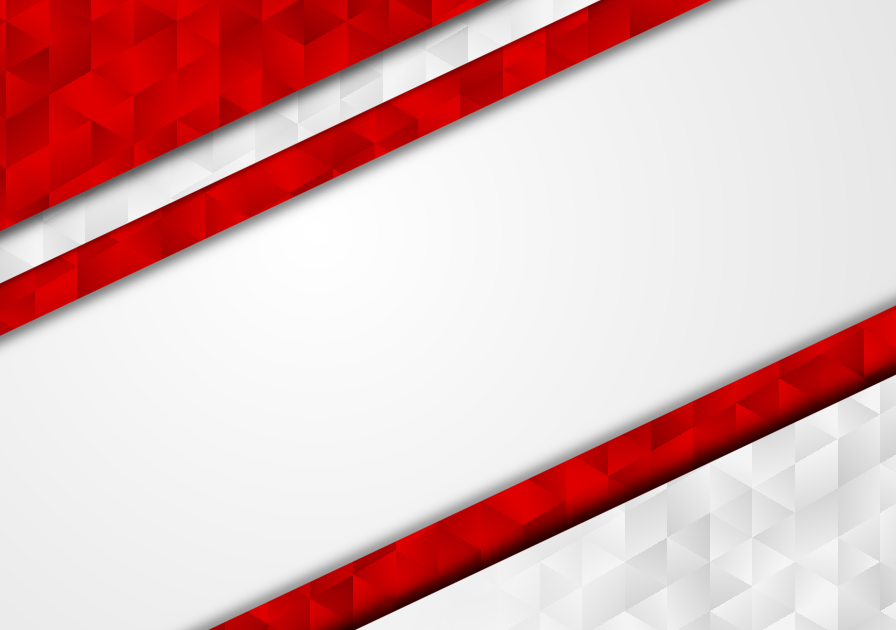
Write a WebGL 2 fragment shader that draws this background.

```glsl
#version 300 es
precision highp float;
// Diagonal red and white faceted bands with soft shadows around a pale glowing panel.
uniform vec2 u_resolution;
out vec4 outColor;

const float SLOPE = 0.472;       // rise of every band edge
const float FACET_SIDE = 0.078;  // triangle side, in canvas heights
const vec3 RED_DARK = vec3(0.54, 0.0, 0.005);
const vec3 RED_LIGHT = vec3(0.87, 0.0, 0.0);
const vec3 WHITE_DARK = vec3(0.76);
const vec3 WHITE_LIGHT = vec3(0.96);

float hash(vec2 p) {
    return fract(sin(dot(p, vec2(127.1, 311.7))) * 43758.5453);
}

// Signed distance above a slanted edge that meets the left side at the given height.
float aboveEdge(vec2 p, float height) {
    return (p.y - SLOPE * p.x - height) / sqrt(1.0 + SLOPE * SLOPE);
}

float cover(float d, float blur) {
    return smoothstep(-blur, blur, d);
}

// Light left at distance d from an edge that casts a shadow.
float shadow(float d, float width, float strength) {
    float t = max(d, 0.0) / width;
    return 1.0 - strength * exp(-t * t);
}

// Brightness of a triangular lattice; some triangle pairs merge into rhombi.
float facets(vec2 p, vec2 offset, float seed) {
    vec2 q = (p - offset) / FACET_SIDE;
    float column = q.x / 0.866;
    vec2 skewed = vec2(column, q.y - 0.5 * column);
    vec2 cell = floor(skewed);
    vec2 f = fract(skewed);
    float split = step(0.3, hash(cell + seed + 5.3));
    float upper = step(1.0, f.x + f.y) * split;
    vec2 id = cell + seed + upper * vec2(0.37, 0.71);
    float angle = 6.2832 * hash(id + 2.7);
    vec2 local = vec2(f.x - 0.5, f.y + 0.5 * f.x - 0.75);
    float ramp = dot(local, vec2(cos(angle), sin(angle)));
    return clamp(0.42 + 0.48 * hash(id) + 0.5 * ramp, 0.0, 1.0);
}

vec3 redFacets(vec2 p, vec2 offset, float seed) {
    return mix(RED_DARK, RED_LIGHT, facets(p, offset, seed));
}

vec3 whiteFacets(vec2 p, vec2 offset, float seed, float fade) {
    return mix(WHITE_DARK, WHITE_LIGHT, mix(facets(p, offset, seed), 0.95, fade));
}

void main() {
    vec2 p = gl_FragCoord.xy / u_resolution.y;
    float blur = 0.8 / u_resolution.y;

    // Edges from top to bottom
    float corner = aboveEdge(p, 0.633);
    float stripe = aboveEdge(p, 0.550);
    float panelTop = aboveEdge(p, 0.467);
    float panelBottom = aboveEdge(p, -0.156);
    float lowerEdge = aboveEdge(p, -0.266);

    // Central panel: radial glow and the shadows of both red bands
    vec3 color = vec3(1.0 - 0.1 * length(p - vec2(0.502, 0.631)));
    color *= shadow(-panelTop, 0.016, 0.45);
    color *= shadow(panelBottom, 0.016, 0.35);

    // Upper red band, white stripe and red corner
    vec3 band = redFacets(p, vec2(0.055, 0.46), 11.0) * shadow(-stripe, 0.007, 0.3);
    color = mix(color, band, cover(panelTop, blur));
    vec3 white = whiteFacets(p, vec2(0.0, 0.53), 23.0, 0.35);
    white *= shadow(-corner, 0.017, 0.6);
    color = mix(color, white, cover(stripe, blur));
    color = mix(color, redFacets(p, vec2(0.01, 0.03), 37.0), cover(corner, blur));

    // Lower red band, darkened by the white corner that overlaps it
    vec3 lowerBand = redFacets(p, vec2(0.02, 0.01), 53.0);
    lowerBand *= shadow(lowerEdge, 0.023, 0.75);
    color = mix(color, lowerBand, cover(-panelBottom, blur));

    // Lower white corner, its facets fading out to the left
    float fade = 1.0 - 0.85 * smoothstep(0.6, 1.15, p.x);
    vec3 lowerWhite = whiteFacets(p, vec2(0.046, 0.03), 71.0, fade);
    color = mix(color, lowerWhite, cover(-lowerEdge, blur));

    outColor = vec4(color, 1.0);
}
```
